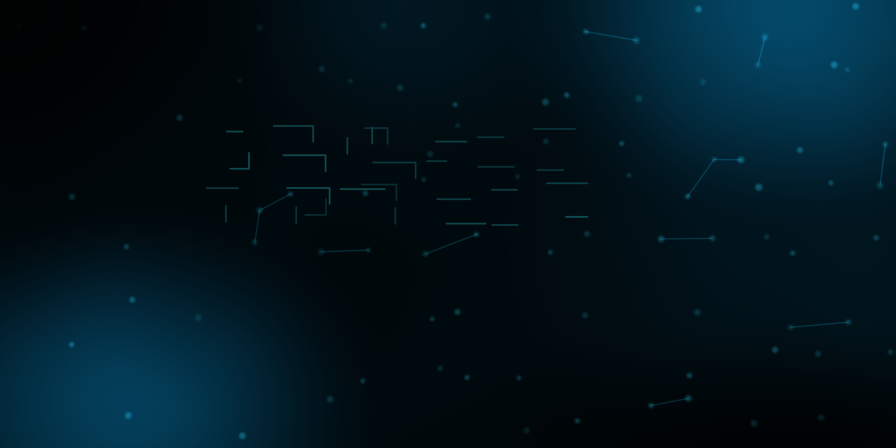
This background is drawn by a Shadertoy shader. Its source:

```glsl
const vec3 GLOW_TINT = vec3(0.05, 1.0, 1.45);
const vec3 DOT_TINT = vec3(0.05, 0.24, 0.27);
const vec3 LINK_TINT = vec3(0.03, 0.20, 0.24);
const vec3 TRACE_TINT = vec3(0.07, 0.30, 0.30);
const float CELL = 0.125;

vec2 hash2(vec2 p) {
    vec3 q = fract(p.xyx * vec3(0.1031, 0.1030, 0.0973));
    q += dot(q, q.yzx + 33.33);
    return fract((q.xx + q.yz) * q.zy);
}

float cornerSlope(vec2 corner, vec2 offset) {
    return dot(hash2(corner) * 2.0 - 1.0, offset);
}

float gradientNoise(vec2 p) {
    vec2 i = floor(p), f = fract(p);
    vec2 u = f * f * f * (f * (f * 6.0 - 15.0) + 10.0);
    vec2 e = vec2(1.0, 0.0);
    float low = mix(cornerSlope(i, f), cornerSlope(i + e, f - e), u.x);
    float high = mix(cornerSlope(i + e.yx, f - e.yx), cornerSlope(i + 1.0, f - 1.0), u.x);
    return mix(low, high, u.y);
}

float glow(vec2 p, vec2 center, vec2 radius) {
    return 1.0 - smoothstep(0.05, 1.0, length((p - center) / radius));
}

float segmentDistance(vec2 p, vec2 a, vec2 b) {
    vec2 ab = b - a;
    return length(p - a - ab * clamp(dot(p - a, ab) / dot(ab, ab), 0.0, 1.0));
}

float stroke(float dist, float halfWidth, float blur) {
    return 1.0 - smoothstep(halfWidth - blur, halfWidth + blur, dist);
}

// Broad light pools and dark corners
float ambientLight(vec2 p) {
    float light = 0.034;
    light += 0.050 * glow(p, vec2(1.90, 0.55), vec2(0.95, 0.75));
    light += 0.050 * glow(p, vec2(0.95, 0.98), vec2(0.55, 0.42));
    light += 0.225 * glow(p, vec2(1.76, 0.99), vec2(0.68, 0.52));
    light += 0.200 * glow(p, vec2(0.27, 0.09), vec2(0.62, 0.47));
    light *= 1.0 - 0.9 * glow(p, vec2(0.0, 1.0), vec2(0.75, 0.65));
    light *= 1.0 - 0.75 * glow(p, vec2(1.75, -0.02), vec2(0.95, 0.32));
    return light * (1.0 + 0.18 * gradientNoise(p * 3.0 + 7.0));
}

// Scattered nodes, one per occupied cell
vec2 nodePosition(vec2 cell) {
    return (cell + 0.1 + 0.8 * hash2(cell + 17.0)) * CELL;
}

bool nodeExists(vec2 cell) {
    return hash2(cell + 71.0).x < mix(0.32, 0.88, clamp(cell.x * CELL * 0.6, 0.0, 1.0));
}

float linkMask(vec2 p, vec2 cell, vec2 neighbour, float blur) {
    vec2 a = nodePosition(cell), b = nodePosition(neighbour);
    bool linked = nodeExists(cell) && nodeExists(neighbour)
        && hash2(cell * 3.0 + neighbour).y < 0.3 && distance(a, b) < 0.13;
    return linked ? stroke(segmentDistance(p, a, b), 0.0016, blur) : 0.0;
}

vec3 nodeNetwork(vec2 p, float blur) {
    vec2 home = floor(p / CELL);
    float dots = 0.0, links = 0.0;
    for (int y = -1; y <= 1; y++)
    for (int x = -1; x <= 1; x++) {
        vec2 cell = home + vec2(x, y);
        vec2 look = hash2(cell + 131.0);
        float radius = mix(0.0045, 0.0075, look.x);
        float dist = distance(p, nodePosition(cell));
        if (nodeExists(cell))
            dots = max(dots, stroke(dist, radius, 0.003 + blur) * mix(0.35, 0.95, look.y));
        links = max(links, linkMask(p, cell, cell + vec2(1.0, 0.0), blur));
        links = max(links, linkMask(p, cell, cell + vec2(0.0, 1.0), blur));
    }
    return DOT_TINT * dots + LINK_TINT * links * 0.65;
}

// Circuit strokes: dashes, with bent ends toward the left
float circuitTraces(vec2 p, float blur) {
    float mask = 0.0;
    for (int i = 0; i < 28; i++) {
        vec2 slot = vec2(i % 7, i / 7);
        vec2 jitter = hash2(slot + 211.0), kind = hash2(slot + 307.0);
        vec2 start = vec2(0.43, 0.49) + (slot + 0.7 * jitter) * vec2(0.125, 0.062);
        vec2 end = start + vec2(mix(0.03, 0.10, kind.x), 0.0);
        float arm = kind.y < 0.5 ? -0.035 : 0.035;
        float dist = segmentDistance(p, start, end);
        if (slot.x < 4.0 && kind.y > 0.25) {
            float upright = segmentDistance(p, end, end + vec2(0.0, arm));
            dist = kind.y > 0.75 ? upright : min(dist, upright);
        }
        float strength = mix(0.45, 0.9, jitter.x);
        mask = max(mask, stroke(dist, 0.0019, blur) * strength);
    }
    return mask;
}

void mainImage(out vec4 fragColor, in vec2 fragCoord) {
    vec2 p = fragCoord / iResolution.y;
    float blur = 0.75 / iResolution.y;
    vec3 color = GLOW_TINT * ambientLight(p);
    float shade = 1.0 - 0.8 * glow(p, vec2(0.0, 1.0), vec2(0.8, 0.6));
    color += nodeNetwork(p, blur) * shade;
    color += TRACE_TINT * circuitTraces(p, blur);
    fragColor = vec4(color, 1.0);
}
```
